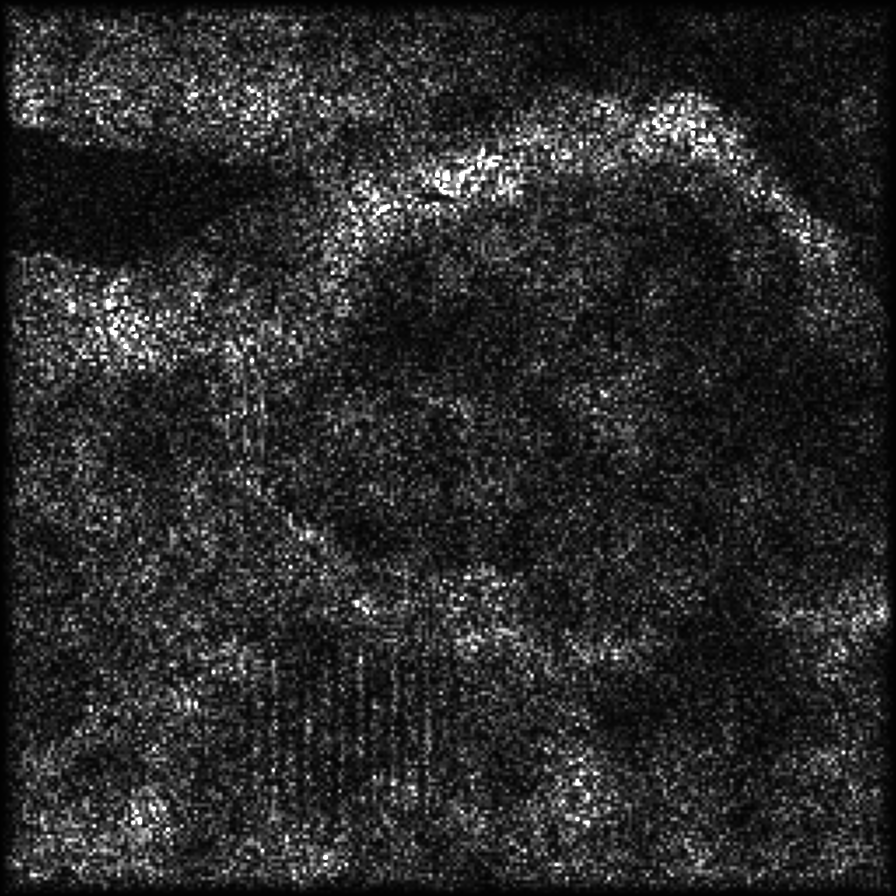
This texture is drawn by a Shadertoy shader. Its source:

```glsl
// Grainy monochrome speckle whose brightness drifts in clumps, a ridge and a dark cleft.

const float GRAINS = 256.0;      // speckle grains across the canvas
const float BASE_LEVEL = -1.80;  // log of the typical brightness

float hash(vec2 cell, float seed) {
    vec3 p = fract(vec3(cell.xyx) * 0.1031 + seed * 0.137);
    p += dot(p, p.yzx + 33.33);
    return fract((p.x + p.y) * p.z);
}

// Skewed random value: mostly dim, sometimes very bright.
float grain(vec2 cell) {
    return pow(-log(hash(cell, 1.0) * 0.998 + 0.001), 0.87);
}

float speckle(vec2 p) {
    vec2 cell = floor(p);
    vec2 f = smoothstep(0.0, 1.0, p - cell);
    float low = mix(grain(cell), grain(cell + vec2(1, 0)), f.x);
    float high = mix(grain(cell + vec2(0, 1)), grain(cell + vec2(1, 1)), f.x);
    return mix(low, high, f.y);
}

// Cellular noise: soft light and dark spots around scattered points.
float clumps(vec2 p, float seed) {
    vec2 home = floor(p);
    float sum = 0.0;
    for (int j = -1; j <= 1; j++)
    for (int i = -1; i <= 1; i++) {
        vec2 cell = home + vec2(i, j);
        vec2 point = cell + vec2(hash(cell, seed), hash(cell, seed + 1.0));
        vec2 d = p - point;
        sum += (2.0 * hash(cell, seed + 2.0) - 1.0) * exp(-4.0 * dot(d, d));
    }
    return sum;
}

float layeredClumps(vec2 uv) {
    float sum = 0.0;
    float scale = 6.0;
    for (int k = 0; k < 4; k++) {
        sum += 0.46 * clumps(uv * scale, 5.0 + 4.0 * float(k));
        scale *= 1.9;
    }
    return sum;
}

float patchAt(vec2 uv, vec2 center, vec2 radius) {
    vec2 d = (uv - center) / radius;
    return exp(-dot(d, d));
}

float window(float x, float start, float end, float soft) {
    return smoothstep(start - soft, start + soft, x)
         * (1.0 - smoothstep(end - soft, end + soft, x));
}

// Arched bright band with a dark area above its right half.
float ridge(vec2 uv) {
    float dx = uv.x - 0.73;
    float height = uv.y - 0.885 + dx * dx * (dx < 0.0 ? 1.0 : 4.0);
    float below = height + 0.03;
    float band = exp(-below * below / 0.0018) * window(uv.x, 0.38, 0.93, 0.05);
    float shade = smoothstep(0.0, 0.025, height) * smoothstep(0.45, 0.75, uv.x);
    return 0.95 * band - 0.95 * shade;
}

// Pointed dark cleft with crisp, ragged edges.
float cleft(vec2 uv, float ragged) {
    float top = 0.857 - 0.16 * uv.x + 0.012 * ragged;
    float depth = 0.135 * (1.0 - smoothstep(0.1, 0.37, uv.x));
    float inside = min(top - uv.y, uv.y - top + depth + 0.02 * ragged);
    return smoothstep(-0.003, 0.007, inside);
}

// Thin curved glint with a wider glow outside it.
float arc(vec2 uv, vec2 center, float radius) {
    vec2 d = uv - center;
    float r = length(d) - radius;
    float side = smoothstep(0.05, -0.1, 0.0) + window(d.x, -0.3, 0.08, 0.04);
    float lower = 1.0 - smoothstep(-0.05, 0.02, d.y);
    float glow = exp(-pow((r - 0.04) / 0.05, 2.0));
    return lower * clamp(side, 0.0, 1.0) * (0.5 * exp(-r * r / 0.00003) + 0.4 * glow);
}

float streaks(vec2 uv) {
    float area = window(uv.x, 0.27, 0.50, 0.03) * window(uv.y, 0.10, 0.27, 0.02);
    float wave = sin(uv.x * 330.0 + sin(uv.y * 9.0)) + 0.5 * sin(uv.x * 517.0);
    return 0.5 * area * wave;
}

float logBrightness(vec2 uv) {
    float ragged = clumps(uv * 24.0, 31.0);
    vec2 warped = uv + 0.02 * vec2(clumps(uv * 14.0, 41.0), ragged);
    float level = BASE_LEVEL + layeredClumps(uv) + ridge(warped);
    level += 1.35 * patchAt(warped, vec2(0.15, 0.65), vec2(0.11, 0.06));
    level += 0.65 * patchAt(warped, vec2(0.31, 0.63), vec2(0.07, 0.06));
    level += 1.20 * patchAt(warped, vec2(0.95, 0.32), vec2(0.06, 0.04));
    level += 0.70 * patchAt(warped, vec2(0.65, 0.27), vec2(0.09, 0.04));
    level += 0.55 * patchAt(warped, vec2(0.20, 0.06), vec2(0.35, 0.05));
    level += 0.45 * patchAt(warped, vec2(0.22, 0.89), vec2(0.22, 0.06));
    level -= 0.50 * patchAt(warped, vec2(0.48, 0.61), vec2(0.12, 0.07));
    level -= 0.65 * patchAt(warped, vec2(0.86, 0.50), vec2(0.16, 0.14));
    level -= 0.65 * patchAt(warped, vec2(0.82, 0.22), vec2(0.11, 0.10));
    level += arc(warped, vec2(0.50, 0.62), 0.27) + streaks(uv);
    return mix(level, BASE_LEVEL - 1.1, cleft(uv, ragged));
}

void mainImage(out vec4 fragColor, in vec2 fragCoord) {
    vec2 uv = fragCoord / iResolution.xy;
    vec2 edge = min(uv, 1.0 - uv);
    float border = smoothstep(0.0, 0.025, min(edge.x, edge.y));
    float light = exp(logBrightness(uv)) * speckle(uv * GRAINS);
    fragColor = vec4(vec3(clamp(0.008 + light * border, 0.0, 1.0)), 1.0);
}
```
